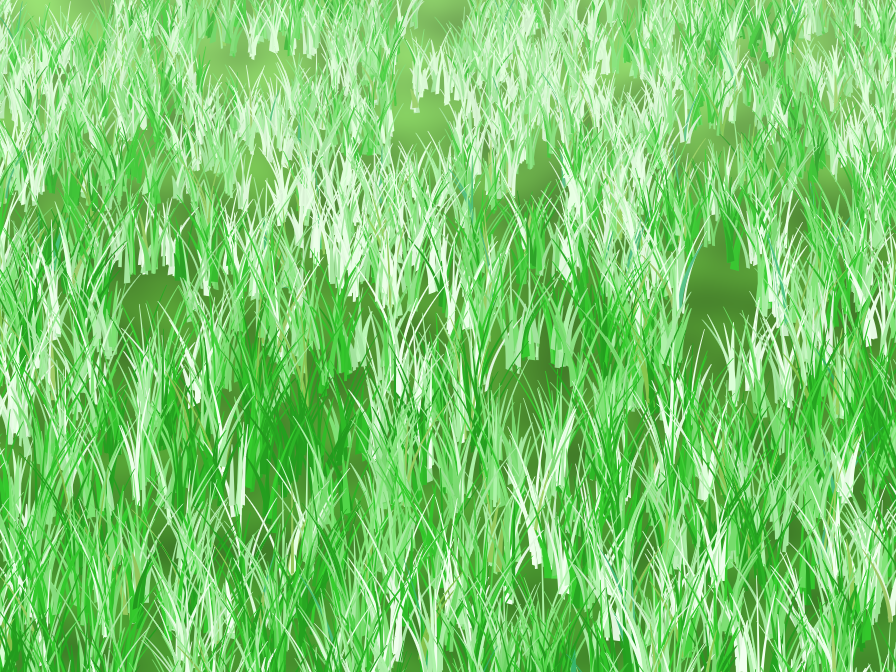
Reproduce this texture procedurally as a Shadertoy shader.

```glsl
// A meadow of bright grass: fanned tufts of curved, tapering blades with blunt feet.
// Rows of jittered tufts are painted from far to near over a soft green ground;
// gradient noise opens bare patches and shifts the colour of the blades.

const int ROWS = 50;
const int BLADES = 6;
const int REACH = 2;              // neighbouring tufts tested on each side
const float FAR_HEIGHT = 0.074;   // blade length at the top
const float NEAR_HEIGHT = 0.155;  // blade length from the middle down
const float TUFT_SPACING = 0.31;  // in blade lengths
const float MAX_LEAN = 0.50;      // in blade lengths
const float THIN = 0.0015;        // half widths of a near blade
const float WIDE = 0.0062;
const float BARE_LEVEL = -0.17;   // noise below this grows nothing
const float HAZE_AMOUNT = 0.28;

const vec3 GROUND_FAR = vec3(0.53, 0.78, 0.40);
const vec3 GROUND_MID = vec3(0.31, 0.57, 0.19);
const vec3 GROUND_NEAR = vec3(0.28, 0.58, 0.18);
const vec3 WHITE = vec3(0.92, 1.00, 0.91);
const vec3 MINT = vec3(0.66, 0.92, 0.64);
const vec3 LEAF = vec3(0.49, 0.87, 0.45);
const vec3 VIVID = vec3(0.20, 0.78, 0.17);
const vec3 DEEP = vec3(0.14, 0.62, 0.12);
const vec3 TEAL = vec3(0.22, 0.70, 0.46);
const vec3 OLIVE = vec3(0.58, 0.77, 0.32);
const vec3 HAZE = vec3(0.64, 0.89, 0.59);

vec4 hash4(vec3 p) {
    vec4 q = fract(p.xyzx * vec4(0.1031, 0.1030, 0.0973, 0.1099));
    q += dot(q, q.wzxy + 33.33);
    return fract((q.xxyz + q.yzzw) * q.zywx);
}

float gradientDot(vec2 cell, vec2 offset) {
    float angle = 6.2832 * hash4(vec3(cell, 7.0)).x;
    return dot(vec2(cos(angle), sin(angle)), offset);
}

float gradientNoise(vec2 p) {
    vec2 i = floor(p), f = fract(p);
    vec2 u = f * f * f * (f * (f * 6.0 - 15.0) + 10.0);
    vec2 e = vec2(1.0, 0.0);
    float low = mix(gradientDot(i, f), gradientDot(i + e, f - e), u.x);
    float high = mix(gradientDot(i + e.yx, f - e.yx), gradientDot(i + 1.0, f - 1.0), u.x);
    return mix(low, high, u.y);
}

vec3 groundColor(vec2 p) {
    vec3 color = mix(GROUND_NEAR, GROUND_MID, smoothstep(0.1, 0.45, p.y));
    color = mix(color, GROUND_FAR, smoothstep(0.52, 1.0, p.y));
    return color * (1.0 + 0.3 * gradientNoise(p * vec2(9.0, 14.0)));
}

vec3 bladeColor(float pick, float tint, float y) {
    vec3 color = mix(WHITE, MINT, smoothstep(0.14, 0.30, pick));
    color = mix(color, LEAF, smoothstep(0.42, 0.58, pick));
    color = mix(color, VIVID, smoothstep(0.66, 0.82, pick));
    color = mix(color, DEEP, smoothstep(0.88, 1.05, pick));
    if (tint < 0.05) color = mix(color, TEAL, 0.85);
    else if (tint < 0.11) color = mix(color, OLIVE, 0.85);
    return mix(color, HAZE, HAZE_AMOUNT * smoothstep(0.4, 1.0, y));
}

// Coverage of one blade; q is relative to its foot, in canvas heights
float bladeMask(vec2 q, float len, float lean, float halfWidth, float cut, float pixel) {
    float t = clamp(q.y / len, 0.0, 1.0);
    float center = lean * (0.15 * t + 0.85 * t * t);
    float slope = lean * (0.15 + 1.7 * t) / len;
    float dist = abs(q.x - center) / sqrt(1.0 + slope * slope);
    float width = halfWidth * pow(1.0 - t, 0.7) + 0.0004;
    float side = clamp((width - dist) / pixel + 0.5, 0.0, 1.0);
    float foot = clamp((q.y + cut * q.x) / pixel + 0.5, 0.0, 1.0);
    return side * foot * clamp((len - q.y) / pixel, 0.0, 1.0);
}

void mainImage(out vec4 fragColor, in vec2 fragCoord) {
    vec2 p = fragCoord / iResolution.y;
    float pixel = 1.0 / iResolution.y;
    vec3 color = groundColor(p);

    for (int row = 0; row < ROWS; row++) {
        float depth = float(row) / float(ROWS - 1);
        float rowY = 0.965 - 1.11 * pow(depth, 1.15);
        float height = mix(NEAR_HEIGHT, FAR_HEIGHT, smoothstep(0.38, 0.85, rowY));
        float jitter = 0.18 * height;
        if (p.y < rowY - jitter - 0.03 || p.y > rowY + jitter + 1.25 * height) continue;

        float spacing = TUFT_SPACING * height;
        float cell = floor(p.x / spacing);
        float widthScale = mix(0.5, 1.0, height / NEAR_HEIGHT);

        for (int side = -REACH; side <= REACH; side++) {
            vec3 id = vec3(cell + float(side) + 40.0, float(row) + 3.0, 1.0);
            vec4 tuft = hash4(id);
            vec2 root = vec2((cell + float(side) + tuft.x) * spacing,
                             rowY + (tuft.y * 2.0 - 1.0) * jitter);

            // Bare ground, most common across the middle
            float band = (root.y - 0.48) / 0.15;
            float growth = gradientNoise(root * vec2(7.0, 13.0)) - 0.10 * exp(-band * band);
            if (growth < BARE_LEVEL + 0.16 * (tuft.w - 0.5)) continue;

            // Paler far away, deeper nearby, with broad drifts
            float shade = 0.42 * gradientNoise(root * vec2(3.0, 4.5) + 9.0)
                        + mix(0.13, -0.10, smoothstep(0.1, 0.8, root.y));

            for (int blade = 0; blade < BLADES; blade++) {
                vec4 a = hash4(id + vec3(0.0, 0.0, float(blade) * 3.0 + 5.0));
                vec4 b = hash4(id + vec3(71.0, 19.0, float(blade) * 5.0 + 2.0));
                float broad = a.x * a.x;
                float len = height * mix(1.15, 0.45, broad) * mix(0.70, 1.0, a.y);
                float lean = height * MAX_LEAN * (a.z * 2.0 - 1.0) * (1.0 - 0.8 * broad);
                vec2 foot = root + height * vec2(0.12 * (a.w - 0.5), 0.20 * (b.x - 0.5));
                float mask = bladeMask(p - foot, len, lean, mix(THIN, WIDE, broad) * widthScale,
                                       b.y - 0.5, pixel);
                float pick = tuft.z + 0.42 * (b.z - 0.5) + shade;
                vec3 ink = bladeColor(pick, mix(tuft.w, b.w, 0.4), root.y);
                ink *= mix(0.96, 1.04, a.y);
                color = mix(color, ink, mask);
            }
        }
    }
    fragColor = vec4(clamp(color, 0.0, 1.0), 1.0);
}
```
